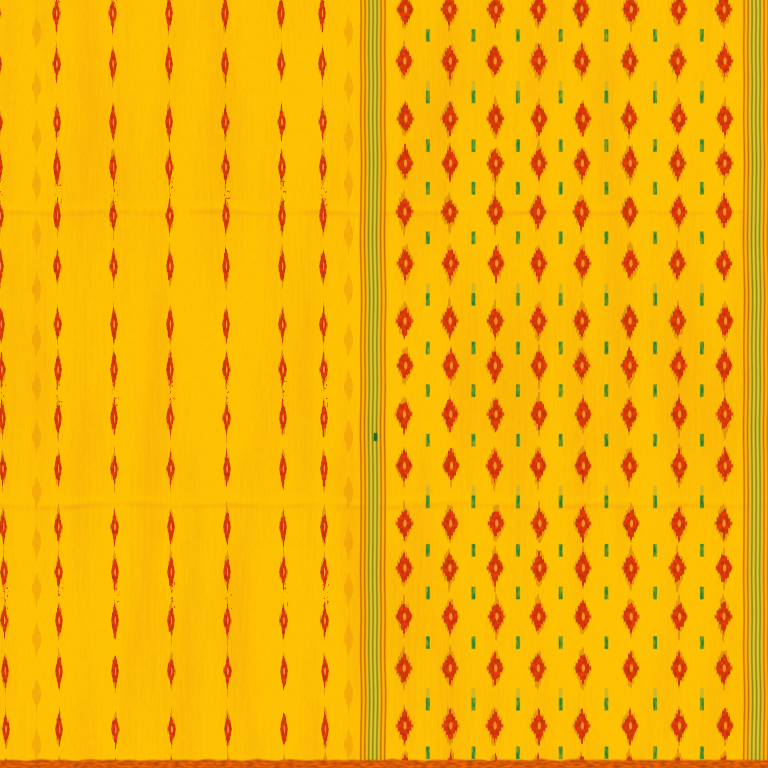
Give the GLSL for this pattern, as a WebGL 2 fragment shader.

```glsl
#version 300 es
precision highp float;
// Yellow ikat cloth: columns of stepped red lozenges, slim on the left panel and
// wide with green dashes on the right, between two striped bands and above a hem.
// Rows come from a four-beat rhythm; gradient noise frays motifs and shades folds.
uniform vec2 u_resolution;
out vec4 outColor;

const float THREADS = 768.0;   // cloth units across the canvas
const float ROW_PITCH = 50.6;
const vec3 YELLOW = vec3(0.995, 0.757, 0.012);
const vec3 AMBER = vec3(0.95, 0.64, 0.05);
const vec3 RED = vec3(0.83, 0.19, 0.02);
const vec3 RUST = vec3(0.78, 0.40, 0.05);
const vec3 OLIVE = vec3(0.56, 0.50, 0.04);
const vec3 LIME = vec3(0.86, 0.78, 0.20);
const vec3 GREEN = vec3(0.15, 0.50, 0.20);
const vec3 HEM = vec3(0.83, 0.35, 0.02);

float hash(vec2 p) {
    vec3 q = fract(vec3(p.xyx) * 0.1031);
    q += dot(q, q.yzx + 33.33);
    return fract((q.x + q.y) * q.z);
}

vec2 gradient(vec2 cell) {
    float a = 6.2832 * hash(cell);
    return vec2(cos(a), sin(a));
}

// Gradient noise, about -0.7 to 0.7
float noise(vec2 p) {
    vec2 i = floor(p), f = p - i;
    vec2 u = f * f * f * (f * (f * 6.0 - 15.0) + 10.0);
    vec2 e = vec2(1.0, 0.0);
    float low = mix(dot(gradient(i), f), dot(gradient(i + e), f - e), u.x);
    float high = mix(dot(gradient(i + e.yx), f - e.yx), dot(gradient(i + 1.0), f - 1.0), u.x);
    return mix(low, high, u.y);
}

float inside(float d, float soft) { return 1.0 - smoothstep(-soft, soft, d); }

float box(vec2 d, vec2 halfSize, float soft) {
    return inside(abs(d.x) - halfSize.x, soft) * inside(abs(d.y) - halfSize.y, soft);
}

// Offset from the nearest row and that row's index; each of four beats has its lag
vec2 nearestRow(float y, float base, vec4 lag) {
    float r = round((y - base - dot(lag, vec4(0.25))) / ROW_PITCH);
    return vec2(y - base - r * ROW_PITCH - lag[int(mod(r, 4.0))], r);
}

// Lozenge cut in warp-thread steps with frayed tips
float lozenge(vec2 d, vec2 size, float seed, float soft) {
    float thread = max(size.x / 4.5, 1.2);
    float t = d.x / thread + 0.65;
    float k = floor(t) + smoothstep(0.7, 1.0, fract(t));
    float taper = max(1.0 - abs(k) * thread / size.x, 0.0);
    float fray = noise(vec2(k * 0.73 + sign(d.y) * 9.3, seed));
    float reach = size.y * taper * (1.0 + 0.5 * fray);
    return inside(abs(d.y) - reach, soft) * smoothstep(0.02, 0.15, taper);
}

vec3 dyeMotif(vec3 cloth, vec2 d, vec2 size, float seed, float soft) {
    float bleed = lozenge(d, size * vec2(1.15, 1.3), seed + 3.7, soft * 2.0);
    cloth = mix(cloth, RUST, 0.45 * bleed);
    vec3 dye = RED * (1.0 + 0.25 * noise(d * 0.25 + seed));
    cloth = mix(cloth, dye, 0.92 * lozenge(d, size, seed, soft));
    float eye = inside(length(d / vec2(0.2 * size.x, 0.24 * size.y)) - 1.0, 0.4);
    return mix(cloth, vec3(0.98, 0.62, 0.22), 0.85 * eye);
}

float panelColumn(float i) { return 405.0 + 45.7 * i - 5.0 * exp(-0.6 * (i - 4.0) * (i - 4.0)); }

// Fine rust lines on yellow either side of olive lines on lime
vec3 stripeBand(vec3 cloth, float x, float soft) {
    cloth = mix(cloth, AMBER, 0.4 * inside(abs(x - 12.0) - 13.0, soft));
    cloth = mix(cloth, LIME, inside(abs(x - 12.0) - 6.0, soft));
    for (int i = 0; i < 7; i++) {
        bool core = i > 1 && i < 5;
        float d = abs(x - 4.0 * float(i)) - (core ? 0.85 : 0.75);
        cloth = mix(cloth, core ? OLIVE : RUST, 0.9 * inside(d, soft));
    }
    return cloth;
}

// A crease: dark line with a soft lit edge above it
float crease(vec2 p, float y) {
    float d = p.y - y - 5.0 * noise(vec2(p.x * 0.012, y));
    float strength = 0.6 + noise(vec2(p.x * 0.02, y + 4.0));
    return strength * (exp(-d * d / 8.0) - 0.5 * exp(-(d + 6.0) * (d + 6.0) / 20.0));
}

void main() {
    vec2 p = gl_FragCoord.xy / u_resolution * THREADS;
    p.y = THREADS - p.y;
    float px = THREADS / min(u_resolution.x, u_resolution.y);
    float soft = max(0.7 * px, 0.9);

    // Ground: long pleats, fine weave and two creases
    float pleat = noise(vec2(p.x * 0.03, p.y * 0.004)) + 0.4 * noise(vec2(p.x * 0.3, p.y * 0.02));
    float folds = crease(p, 213.0) + crease(p, 506.0);
    vec3 color = mix(YELLOW, AMBER, clamp(0.08 + 0.5 * pleat + 0.5 * folds, 0.0, 0.8));

    // Ghost columns
    vec4 dashLag = vec4(0.0, 0.0, -8.0, -9.0);
    vec2 ghostRow = nearestRow(p.y, 87.0, 0.5 * dashLag);
    for (int i = 0; i < 2; i++) {
        vec2 d = vec2(p.x - 37.0 - 312.0 * float(i), ghostRow.x);
        color = mix(color, vec3(0.92, 0.57, 0.04), 0.45 * lozenge(d, vec2(5.0, 17.0), ghostRow.y, 2.5));
    }

    // Left panel: slim lozenges, with dye specks after every third row
    vec2 slimRow = nearestRow(p.y, 64.0, vec4(0.0, 7.5, 2.0, 0.0));
    float beat = mod(p.y - 64.0, 4.0 * ROW_PITCH);
    for (int i = 0; i < 7; i++) {
        float c = float(i);
        float lean = (p.y / THREADS - 0.5) * (i == 0 ? 9.0 : 3.0);
        vec2 d = vec2(p.x - min(2.0 + 56.2 * c, 324.0) - lean, slimRow.x);
        float seed = 40.0 * hash(vec2(c, slimRow.y + 20.0));
        color = dyeMotif(color, d, vec2(4.0, 16.0), seed, soft);
        float speck = smoothstep(0.22, 0.4, noise(p * vec2(0.45, 0.3) + c * 7.0));
        color = mix(color, RED, 0.7 * speck * box(vec2(d.x - 1.0, beat - 128.0), vec2(3.0, 15.0), 1.0));
    }

    // Right panel: wide lozenges and green dashes, each fourth dash with a pale head
    vec2 wideRow = nearestRow(p.y, 61.0, vec4(0.0, 7.0, 1.0, -1.0));
    vec2 dashRow = nearestRow(p.y, 95.0, dashLag);
    float headed = mod(dashRow.y, 4.0) == 0.0 ? 1.0 : 0.0;
    for (int i = 0; i < 8; i++) {
        float c = float(i);
        float seed = 40.0 * hash(vec2(c + 11.0, wideRow.y + 20.0));
        vec2 d = vec2(p.x - panelColumn(c) - 2.0 * (hash(vec2(seed, c)) - 0.5), wideRow.x);
        color = dyeMotif(color, d, vec2(8.3, 15.5), seed, soft);
        if (i == 7) break;
        vec2 s = vec2(p.x - panelColumn(c + 0.5), dashRow.x - 2.0 * headed);
        float wear = 0.8 + 0.6 * noise(vec2(p.x * 0.4 + c, p.y * 0.15));
        color = mix(color, LIME * 0.9, 0.8 * headed * box(s + vec2(0.0, 11.0), vec2(1.8, 5.0), soft));
        color = mix(color, GREEN, clamp(wear, 0.0, 1.0) * box(s, vec2(1.9, 6.3), soft));
    }

    // Striped bands, one knot and the hem
    float sway = 1.5 * noise(vec2(p.y * 0.015, 2.0));
    color = stripeBand(color, p.x - 361.0 - sway, soft);
    color = stripeBand(color, p.x - 744.0 - sway, soft);
    color = mix(color, GREEN * 0.8, box(p - vec2(375.5, 437.0), vec2(1.8, 4.0), 1.0));
    float hemEdge = 760.0 + 2.0 * noise(vec2(p.x * 0.06, 8.0));
    vec3 hem = HEM * (1.0 + 0.3 * noise(p * vec2(0.15, 0.4)));
    color = mix(color, hem, smoothstep(-1.5, 1.5, p.y - hemEdge));

    outColor = vec4(color * (1.0 + 0.02 * noise(p * vec2(0.6, 0.15))), 1.0);
}
```
